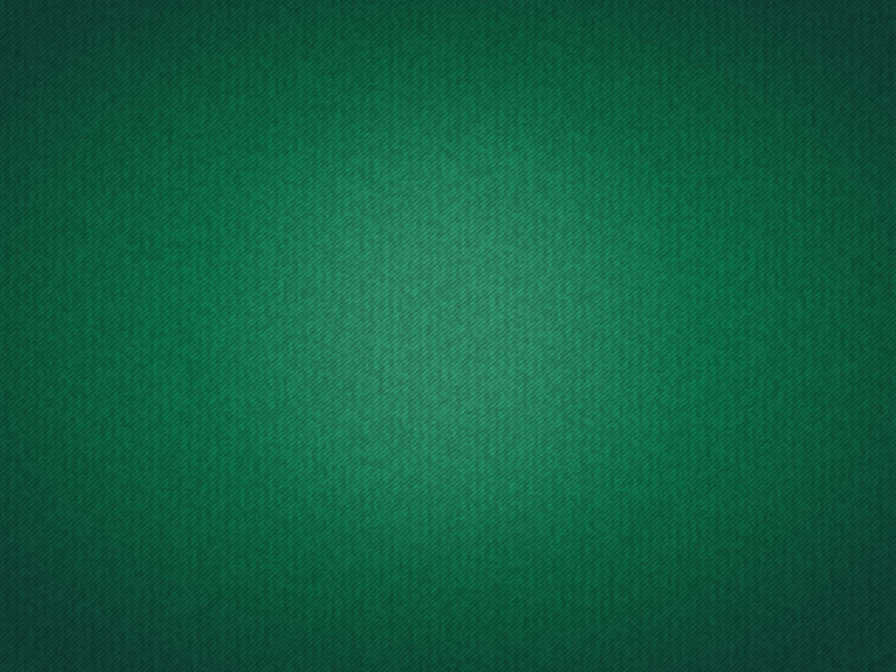
Write a Shadertoy shader that draws this background.

```glsl
// Green twill cloth with a soft central glow and darkened borders.

const vec2  CENTRE = vec2(0.5, 0.515);      // light centre, fraction of canvas
const vec2  REACH  = vec2(1.92, 2.06);      // vignette strength across and up
const vec3  CLOTH  = vec3(0.048, 0.428, 0.275);
const vec3  SHADE  = vec3(0.045, 0.340, 0.222);
const vec3  CORNER = vec3(0.054, 0.238, 0.198);
const vec3  GLOW   = vec3(0.122, 0.092, 0.112);
const float GLOW_CORE   = 0.06;             // in canvas heights
const float GLOW_RADIUS = 0.42;
const float RIB_COUNT   = 140.0;            // diagonal ribs per canvas height
const float RIB_SLOPE   = 0.86;
const float RIB_DEPTH   = 0.090;
const float YARN_DEPTH  = 0.030;
const float GRAIN_DEPTH = 0.200;
const float TAU = 6.2831853;

float hash(vec2 cell) {
    vec3 q = fract(vec3(cell.xyx) * 0.1031);
    q += dot(q, q.yzx + 33.33);
    return fract((q.x + q.y) * q.z);
}

float valueNoise(vec2 p) {
    vec2 cell = floor(p);
    vec2 f = smoothstep(0.0, 1.0, fract(p));
    float low  = mix(hash(cell), hash(cell + vec2(1, 0)), f.x);
    float high = mix(hash(cell + vec2(0, 1)), hash(cell + vec2(1, 1)), f.x);
    return mix(low, high, f.y);
}

// Cloth colour darkening from the centre towards the corners
vec3 vignette(vec2 uv) {
    float reach = length((uv - CENTRE) * REACH);
    vec3 color = mix(CLOTH, SHADE, smoothstep(0.42, 1.02, reach));
    return mix(color, CORNER, smoothstep(0.80, 1.34, reach));
}

// Brightness of the woven surface, around 1.0
float twill(vec2 p) {
    vec2 thread = p * RIB_COUNT;
    float rib = sin(TAU * (thread.y - RIB_SLOPE * thread.x));
    // Upright yarns break each rib into short stitches
    float yarn = sin(TAU * 0.5 * thread.x);
    rib *= 1.0 + 0.4 * yarn;
    float grain = valueNoise(thread * vec2(1.7, 1.5)) - 0.5;
    // Fade the weave where ribs become too fine to resolve
    float resolved = smoothstep(1.5, 2.6, iResolution.y / RIB_COUNT);
    return 1.0 + resolved * (RIB_DEPTH * rib + YARN_DEPTH * yarn + GRAIN_DEPTH * grain);
}

void mainImage(out vec4 fragColor, in vec2 fragCoord) {
    vec2 uv = fragCoord / iResolution.xy;
    vec2 p = fragCoord / iResolution.y;
    vec2 fromCentre = p - CENTRE * vec2(iResolution.x / iResolution.y, 1.0);

    // Lighting, then weave
    vec3 color = vignette(uv);
    color += GLOW * (1.0 - smoothstep(GLOW_CORE, GLOW_RADIUS, length(fromCentre)));
    color *= twill(p);

    fragColor = vec4(color, 1.0);
}
```
